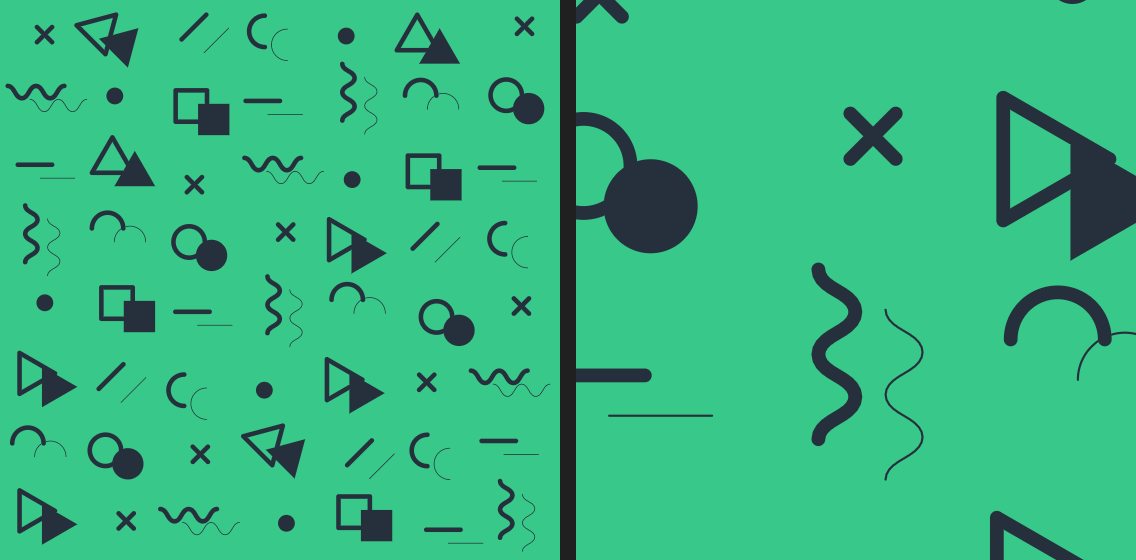
Left, the full canvas; right, a detail of the centre.
This pattern is drawn by a WebGL 1 fragment shader. Its source:

```glsl
precision highp float;
// Scattered flat geometric motifs in dark slate on green. A staggered, jittered
// grid alternates large and small motifs; most are drawn twice, as a bold
// outline and as a solid or hairline copy shifted down and to the right.

uniform vec2 u_resolution;

const vec3 GREEN = vec3(0.22, 0.79, 0.54);
const vec3 SLATE = vec3(0.15, 0.19, 0.24);

// Lengths are in hundredths of the canvas side.
const float SIDE = 100.0;
const vec2 GRID = vec2(7.0, 8.0);
const float BOLD = 0.41;                   // half stroke widths
const float HAIR = 0.065;
const vec2 HALF_SHIFT = vec2(2.0, -1.2);   // half the offset between copies
const float RADIUS = 2.8;
const float PI = 3.14159265;

vec2 hash2(vec2 p) {
  vec3 q = fract(vec3(p.xyx) * vec3(0.1031, 0.1030, 0.0973));
  q += dot(q, q.yzx + 33.33);
  return fract((q.xx + q.yz) * q.zy);
}

vec2 rotate(vec2 p, float angle) {
  float c = cos(angle), s = sin(angle);
  return vec2(c * p.x - s * p.y, s * p.x + c * p.y);
}

// Distance functions
float segment(vec2 p, vec2 a, vec2 b) {
  vec2 ab = b - a;
  return length(p - a - ab * clamp(dot(p - a, ab) / dot(ab, ab), 0.0, 1.0));
}

float box(vec2 p, float halfSide) {
  vec2 d = abs(p) - halfSide;
  return length(max(d, 0.0)) + min(max(d.x, d.y), 0.0);
}

float triangle(vec2 p, float halfSide) {
  float k = sqrt(3.0);
  p = vec2(abs(p.x) - halfSide, p.y + halfSide / k);
  if (p.x + k * p.y > 0.0) p = vec2(p.x - k * p.y, -k * p.x - p.y) * 0.5;
  p.x -= clamp(p.x, -2.0 * halfSide, 0.0);
  return -length(p) * sign(p.y);
}

float arch(vec2 p, float radius) {
  return p.y > 0.0 ? abs(length(p) - radius) : length(vec2(abs(p.x) - radius, p.y));
}

// Two periods of a rounded wave, folded to half a period and traced by chords
float wave(vec2 p, float period, float height) {
  float x = abs(p.x);
  if (x > period) return length(vec2(x - period, p.y - height));
  p.x = min(x, period - x);
  if (p.x < 0.0) p.x = -p.x;
  float d = SIDE;
  vec2 last = vec2(0.0, height);
  for (int i = 1; i <= 10; i++) {
    float t = PI * float(i) / 10.0;
    vec2 next = vec2((t + 0.1 * sin(2.0 * t)) * period / (2.0 * PI), height * cos(t));
    d = min(d, segment(p, last, next));
    last = next;
  }
  return d;
}

// Pairing of the two copies
float solidPair(float outline, float solid) { return min(abs(outline) - BOLD, solid); }
float linePair(float bold, float hair) { return min(bold - BOLD, hair - HAIR); }

float dash(vec2 a, vec2 b, vec2 reach) {
  return linePair(segment(a, -reach, reach), segment(b, -reach, reach));
}

// Even kinds are large motifs, odd kinds are small ones
float motif(vec2 p, float kind, float pick) {
  vec2 a = p + HALF_SHIFT, b = p - HALF_SHIFT;
  vec2 turnA = vec2(a.y, -a.x), turnB = vec2(b.y, -b.x);
  if (kind == 12.0 && pick > 0.7) kind = 8.0;
  if (kind == 13.0) kind = pick > 0.5 ? 3.0 : 5.0;

  if (kind == 0.0 || kind == 10.0) {
    float angle = floor(pick * 3.0) * PI * 0.25;
    return solidPair(triangle(rotate(a, angle), 3.65), triangle(rotate(b, angle), 3.65));
  }
  if (kind == 2.0) return linePair(wave(a, 5.05, 1.1), wave(b, 5.05, 1.1));
  if (kind == 3.0) return length(p) - 1.5;
  if (kind == 4.0) return solidPair(box(a, RADIUS), box(b, RADIUS));
  if (kind == 5.0) return dash(a, b, vec2(3.06, 0.0));
  if (kind == 6.0) return linePair(wave(turnA, 5.05, 1.1), wave(turnB, 5.05, 1.1));
  if (kind == 7.0) return linePair(arch(a, RADIUS), arch(b, RADIUS));
  if (kind == 8.0) return solidPair(length(a) - RADIUS, length(b) - RADIUS);
  if (kind == 11.0) return dash(a, b, vec2(2.2));
  if (kind == 12.0) return linePair(arch(turnA, RADIUS), arch(turnB, RADIUS));
  return segment(abs(p), vec2(0.0), vec2(1.35)) - BOLD;
}

float cellMotif(vec2 p, vec2 cell) {
  float kind = mod(cell.x + 7.0 * mod(cell.y, 2.0) - 4.0 * floor(cell.y * 0.5), 14.0);
  bool large = mod(kind, 2.0) < 0.5;
  vec2 jitter = (hash2(cell + 3.0) - 0.5) * (large ? vec2(2.0) : vec2(4.5, 3.5));
  vec2 stagger = 1.2 * sin(vec2(2.4, 2.1) * cell.yx + 0.6);
  vec2 margin = large ? vec2(7.6, 6.8) : vec2(5.4, 4.2);
  vec2 center = (cell + 0.5) * SIDE / GRID + jitter + stagger;
  return motif(p - clamp(center, margin, SIDE - margin), kind, hash2(cell + 17.0).x);
}

void main() {
  float pixel = SIDE / min(u_resolution.x, u_resolution.y);
  vec2 p = gl_FragCoord.xy * pixel;
  vec2 home = floor(p * GRID / SIDE);
  float d = SIDE;
  for (int j = -1; j <= 1; j++)
    for (int i = -1; i <= 1; i++) {
      vec2 cell = home + vec2(float(i), float(j));
      if (cell == clamp(cell, vec2(0.0), GRID - 1.0)) d = min(d, cellMotif(p, cell));
    }
  gl_FragColor = vec4(mix(GREEN, SLATE, clamp(0.5 - d / pixel, 0.0, 1.0)), 1.0);
}
```
